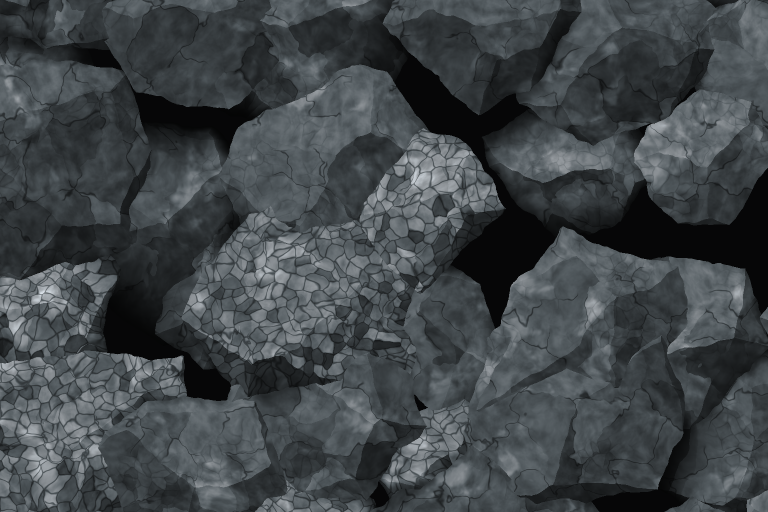
A WebGL 2 fragment shader for this texture:

```glsl
#version 300 es
precision highp float;
// A pile of broken coal lumps under soft light from above.
// Each lump is a height field cut by random planes; the highest lump wins.
// Chips, grain and cracks bend the normals, and nearby heights cast shade.
uniform vec2 u_resolution;
out vec4 fragColor;

const float CELL = 0.255;         // spacing of lumps, canvas height = 1
const float STACK = 0.13;         // spread of resting heights
const float WARP = 0.045;         // raggedness of outlines
const int FACES = 7;              // side planes of a lump
const float CHIP_SCALE = 12.0;    // broad fracture faces
const float CRUMB_SCALE = 42.0;   // small faces on crumbly lumps
const float CRUMBLY_SHARE = 0.17;
const float AMBIENT = 0.27;
const vec3 LIGHT = vec3(-0.25, 0.61, 0.75);
const vec3 DARK_TINT = vec3(0.91, 1.0, 1.05);
const vec3 PALE_TINT = vec3(0.965, 1.0, 1.03);

struct Hit { float z; vec2 grad; vec2 local; vec2 id; };

float hash(vec2 p) {
  vec3 a = fract(vec3(p.xyx) * 0.1031);
  a += dot(a, a.yzx + 33.33);
  return fract((a.x + a.y) * a.z);
}
vec2 hash2(vec2 p) { return vec2(hash(p + 11.3), hash(p + 57.7)); }

mat2 turn(float a) { return mat2(cos(a), sin(a), -sin(a), cos(a)); }

float noise(vec2 p) {
  vec2 i = floor(p), f = fract(p);
  f = f * f * (3.0 - 2.0 * f);
  return mix(mix(hash(i), hash(i + vec2(1, 0)), f.x),
             mix(hash(i + vec2(0, 1)), hash(i + vec2(1, 1)), f.x), f.y);
}
float fbm(vec2 p) {
  float sum = 0.0, amp = 0.533;
  for (int i = 0; i < 4; i++) {
    sum += amp * noise(p);
    p = turn(0.6) * p * 2.1 + 5.3;
    amp *= 0.5;
  }
  return sum;
}

// Fracture faces: random tilt in xy, distance to the face border in z.
vec3 chips(vec2 p) {
  vec2 base = floor(p), nearest = base;
  float d1 = 9.0, d2 = 9.0;
  for (int k = 0; k < 9; k++) {
    vec2 id = base + vec2(k % 3 - 1, k / 3 - 1);
    float d = length(id + hash2(id) - p);
    if (d < d1) { d2 = d1; d1 = d; nearest = id; }
    else d2 = min(d2, d);
  }
  return vec3(hash2(nearest + 3.1) - 0.5, d2 - d1);
}

// Highest lump at p, with its slope and local position.
Hit pile(vec2 p) {
  vec2 warped = p + WARP * (vec2(fbm(p * 10.0), fbm(p * 10.0 + 40.0)) - 0.5);
  vec2 base = floor(p / CELL);
  Hit hit = Hit(0.0, vec2(0), p, vec2(0));
  for (int k = 0; k < 9; k++) {
    vec2 id = base + vec2(k % 3 - 1, k / 3 - 1) + 20.0;
    vec2 q = warped - (id - 20.0 + 0.2 + 0.6 * hash2(id)) * CELL;
    if (length(q) > 1.15 * CELL) continue;
    float radius = CELL * mix(0.52, 0.92, hash(id + 3.7));
    // Tilted top plane, then the sides
    vec2 grad = 0.9 * (hash2(id + 8.2) - 0.5);
    float h = 0.095 + dot(q, grad);
    for (int j = 0; j < FACES; j++) {
      vec2 rnd = hash2(id * 1.7 + float(j) * 5.9);
      float angle = (float(j) + 0.8 * rnd.x) * 6.2832 / float(FACES);
      vec2 dir = vec2(cos(angle), sin(angle));
      float steep = mix(0.45, 2.6, rnd.y * rnd.y);
      float reach = radius * mix(0.78, 1.1, hash(rnd * 91.0));
      float side = steep * (reach - dot(q, dir));
      if (side < h) { h = side; grad = -steep * dir; }
    }
    float z = h + STACK * hash(id + 15.1);
    if (h > 0.0 && z > hit.z)
      hit = Hit(z, grad, turn(6.28 * hash(id)) * q, id);
  }
  return hit;
}

vec3 shade(vec2 p) {
  Hit hit = pile(p);
  vec2 t = hit.local + hit.id * 3.7;
  float crumbly = step(hash(hit.id + 29.0), CRUMBLY_SHARE);
  vec2 wobble = vec2(fbm(t * 14.0), fbm(t * 14.0 + 9.0)) - 0.5;

  // Surface relief
  vec3 chip = chips((t + 0.09 * wobble) * CHIP_SCALE);
  vec3 crumb = chips((t + 0.03 * wobble) * CRUMB_SCALE);
  float grain = fbm(t * 60.0) - 0.5;
  float strata = fbm(t * vec2(14.0, 75.0)) - 0.5;
  float rough = max(crumbly, 0.35 * smoothstep(0.5, 0.7, fbm(t * 9.0 + 70.0)));
  vec2 grad = hit.grad + 0.65 * chip.xy + 1.3 * rough * crumb.xy
            + 0.7 * wobble + vec2(0.5 * grain, 0.7 * strata);
  float diffuse = max(dot(normalize(vec3(-grad, 1.0)), normalize(LIGHT)), 0.0);

  // Albedo with pale flecks and dark cracks
  float albedo = mix(0.33, 0.47, hash(hit.id + 41.0)) + 0.14 * crumbly;
  albedo *= 1.0 + 0.55 * grain + 0.35 * strata;
  albedo += 0.2 * smoothstep(0.6, 0.78, fbm(t * 17.0 + 31.0));
  float crack = (1.0 - smoothstep(0.0, 0.05, chip.z)) * smoothstep(0.45, 0.6, noise(t * 20.0));
  crack = max(crack, rough * (1.0 - smoothstep(0.0, 0.16, crumb.z)));
  float lum = albedo * (AMBIENT + (1.0 - AMBIENT) * diffuse) * (1.0 - 0.5 * crack);

  // Shade from higher neighbours and from depth
  float cover = max(pile(p + vec2(-0.012, 0.03)).z - hit.z - 0.03, 0.0)
              + max(pile(p + vec2(-0.025, 0.065)).z - hit.z - 0.06, 0.0)
              + max(pile(p + vec2(0.02, -0.025)).z - hit.z - 0.03, 0.0);
  lum *= exp(-12.0 * cover) * smoothstep(-0.01, 0.085, hit.z);
  lum = hit.z > 0.0 ? lum + 0.015 : 0.025;
  return lum * mix(DARK_TINT, PALE_TINT, smoothstep(0.3, 0.6, lum));
}

void main() {
  // Four samples per pixel smooth the outlines
  vec3 color = vec3(0);
  for (int k = 0; k < 4; k++) {
    vec2 offset = vec2(k % 2, k / 2) * 0.5 - 0.25;
    color += 0.25 * shade((gl_FragCoord.xy + offset) / u_resolution.y);
  }
  fragColor = vec4(color, 1.0);
}
```
